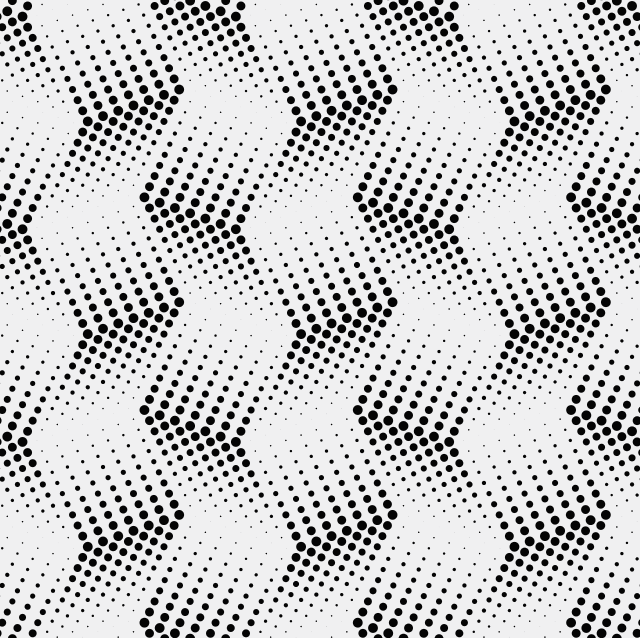
A Shadertoy shader for this pattern:

```glsl
// Halftone darts: zigzag strands of dots that swell at alternating left and right folds.

const vec3 PAPER = vec3(0.94, 0.94, 0.945);
const vec3 INK = vec3(0.015);
const float REPEATS = 3.0;       // tiles across and down
const int STRANDS = 7;           // strands in each dart
const float DOTS = 20.0;         // dots along one strand per tile
const float STRAND_GAP = 1.0 / 14.0;
const float LEAN = 1.0 / 42.0;   // sideways step between dots of a strand
const float MAX_RADIUS = 0.0229; // radius at the fold, in tile widths
const float FADE_STEPS = 10.5;   // dots from the fold to zero radius

// Signed distance to the nearest whole repeat
float wrapCentered(float x) {
    return x - round(x);
}

// Anti-aliased disc, dimmed once it is smaller than a pixel
float disc(vec2 offset, float radius, float pixel) {
    float edge = clamp((radius - length(offset)) / pixel + 0.5, 0.0, 1.0);
    float size = radius / pixel;
    return edge * min(1.0, 3.14159 * size * size);
}

// One dart: p is relative to its tip, with x running into the dart and y down
float dart(vec2 p, float aspect, float pixel) {
    float ink = 0.0;
    for (int i = 0; i < STRANDS; i++) {
        float strand = float(i);
        // Each strand starts half a dot step lower than the one before
        float along = wrapCentered(p.y - 0.5 * strand / DOTS);
        float index = round(along * DOTS);
        float steps = abs(index);
        vec2 offset = vec2(
            wrapCentered(p.x - strand * STRAND_GAP - steps * LEAN),
            (along - index / DOTS) * aspect);
        float radius = MAX_RADIUS * (1.0 - steps / FADE_STEPS);
        ink = max(ink, disc(offset, radius, pixel));
    }
    return ink;
}

void mainImage(out vec4 fragColor, in vec2 fragCoord) {
    vec2 uv = fragCoord / iResolution.xy;
    vec2 p = REPEATS * vec2(uv.x, 1.0 - uv.y);
    float aspect = iResolution.y / iResolution.x;
    float pixel = REPEATS / iResolution.x;

    // Right-pointing and mirrored left-pointing darts
    vec2 rightTip = vec2(0.840, 0.421);
    vec2 leftTip = vec2(0.677, 0.928);
    float ink = max(
        dart((p - rightTip) * vec2(-1.0, 1.0), aspect, pixel),
        dart(p - leftTip, aspect, pixel));

    fragColor = vec4(mix(PAPER, INK, ink), 1.0);
}
```
